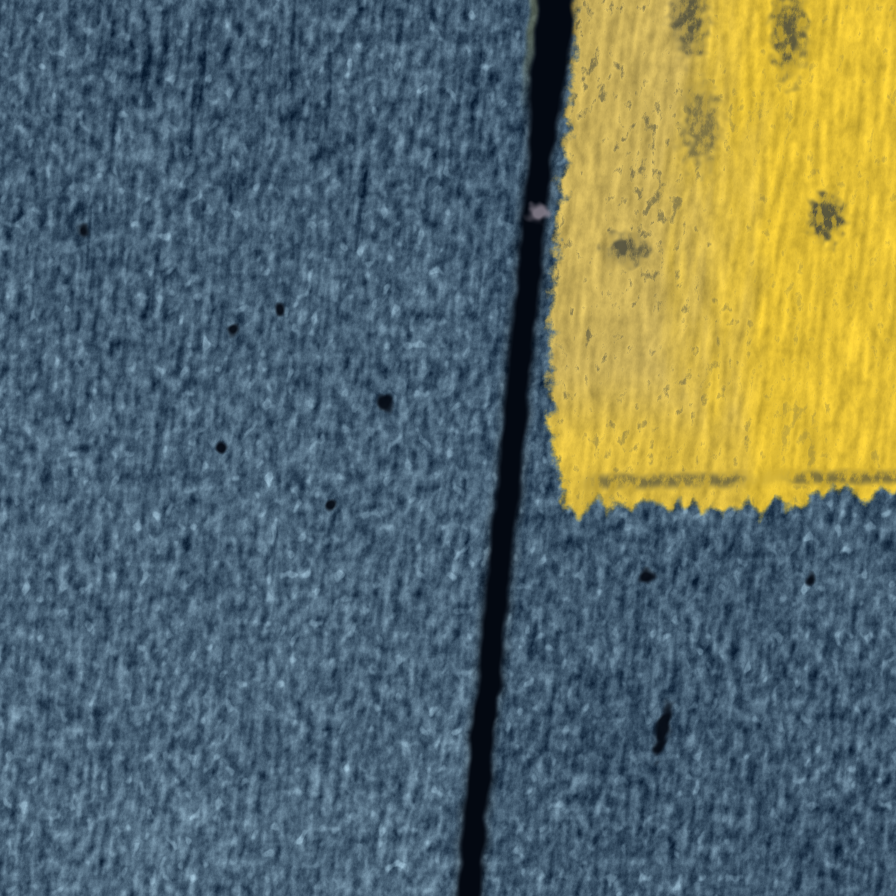
Write a WebGL 1 fragment shader that draws this texture.

```glsl
precision highp float;
// Brushed blue-grey concrete split by a dark joint, with a worn yellow paint block at upper right.
uniform vec2 u_resolution;

#define LEAN 0.098
#define GRAIN_FREQ 84.0
#define STREAK_FREQ 105.0
#define GRAIN_GAIN 0.88
#define STREAK_GAIN 0.46
#define EDGE 0.0042
#define CONCRETE_DARK vec3(0.11, 0.19, 0.27)
#define CONCRETE_LIGHT vec3(0.52, 0.64, 0.72)
#define PAINT_FRESH vec3(0.89, 0.75, 0.22)
#define PAINT_WORN vec3(0.79, 0.69, 0.36)
#define DIRT vec3(0.29, 0.29, 0.24)
#define JOINT vec3(0.01, 0.03, 0.065)

vec2 gradient(vec2 cell) {
  vec3 h = fract(cell.xyx * vec3(0.1031, 0.1030, 0.0973));
  h += dot(h, h.yzx + 33.33);
  return fract((h.xx + h.yz) * h.zy) * 2.0 - 1.0;
}

float noise(vec2 p) {
  vec2 i = floor(p), f = fract(p);
  vec2 u = f * f * f * (f * (f * 6.0 - 15.0) + 10.0);
  float a = dot(gradient(i), f);
  float b = dot(gradient(i + vec2(1, 0)), f - vec2(1, 0));
  float c = dot(gradient(i + vec2(0, 1)), f - vec2(0, 1));
  float d = dot(gradient(i + vec2(1, 1)), f - vec2(1, 1));
  return mix(mix(a, b, u.x), mix(c, d, u.x), u.y);
}

float fbm(vec2 p) {
  float sum = 0.0, amp = 0.6;
  for (int k = 0; k < 4; k++) {
    sum += amp * noise(p);
    p = p * 2.03 + 17.3;
    amp *= 0.55;
  }
  return sum;
}

// Soft ragged spot: 1 at the centre, 0 outside.
float spot(vec2 p, vec2 centre, vec2 radius) {
  float d = length((p - centre) / radius) + 0.8 * noise(p * 95.0);
  return 1.0 - smoothstep(0.35, 1.3, d);
}

float pits(vec2 p) {
  vec2 r = vec2(0.0075, 0.009);
  float m = spot(p, vec2(0.430, 0.551), r * 1.3);
  m = max(m, spot(p, vec2(0.313, 0.655), r * 0.8));
  m = max(m, spot(p, vec2(0.260, 0.632), r * 0.9));
  m = max(m, spot(p, vec2(0.247, 0.501), r * 0.8));
  m = max(m, spot(p, vec2(0.092, 0.743), r));
  m = max(m, spot(p, vec2(0.370, 0.436), r * 0.8));
  m = max(m, spot(p, vec2(0.722, 0.357), r * vec2(1.3, 0.9)));
  m = max(m, spot(p, vec2(0.905, 0.353), r * 0.8));
  vec2 slit = vec2(p.x - 0.22 * (p.y - 0.186), p.y);
  return max(m, spot(slit, vec2(0.739, 0.186), vec2(0.009, 0.032)));
}

vec3 concrete(vec2 p, vec2 brushed, float jointX) {
  float grain = fbm(vec2(brushed.x, brushed.y * 0.8) * GRAIN_FREQ);
  float streak = noise(brushed * vec2(STREAK_FREQ, 27.0))
               + 0.6 * noise(brushed * vec2(STREAK_FREQ * 1.8, 50.0) + 9.0);
  float patches = fbm(p * 8.0 + 4.0);
  float right = smoothstep(-0.01, 0.02, p.x - jointX);
  float tone = 0.395 + GRAIN_GAIN * grain + STREAK_GAIN * streak + 0.20 * patches;
  tone += 0.12 * (0.5 - p.y) * (1.0 - right) - 0.07 * right;
  float fleck = smoothstep(0.16, 0.45, noise(brushed * vec2(92.0, 74.0) + 31.0));
  tone += 0.32 * fleck * (1.0 + patches);
  float groove = smoothstep(0.24, 0.5, noise(brushed * vec2(80.0, 6.0) + 52.0));
  tone -= 0.28 * groove * smoothstep(0.15, 0.75, p.y);
  vec3 col = mix(CONCRETE_DARK, CONCRETE_LIGHT, clamp(tone, -0.2, 1.3));
  return mix(col, JOINT, 0.92 * pits(p));
}

vec3 paint(vec2 p, vec2 brushed) {
  float fresh = smoothstep(0.72, 0.87, p.x + 0.10 * fbm(brushed * vec2(24.0, 6.0)));
  fresh = max(fresh, 0.7 * (1.0 - smoothstep(0.49, 0.60, p.y)));
  vec3 col = mix(PAINT_WORN, PAINT_FRESH, fresh);
  float streak = noise(brushed * vec2(115.0, 17.0) + 6.0);
  float grain = fbm(brushed * vec2(95.0, 60.0) + 13.0);
  col *= 1.0 + 0.26 * streak + 0.26 * grain;

  // Ground-in dirt: broken stains, fine speckle and a scraped band near the lower edge.
  float stain = spot(p, vec2(0.922, 0.757), vec2(0.021, 0.028));
  stain = max(stain, 0.8 * spot(p, vec2(0.700, 0.722), vec2(0.028, 0.018)));
  stain = max(stain, 0.8 * spot(p, vec2(0.770, 0.980), vec2(0.022, 0.045)));
  stain = max(stain, 0.8 * spot(p, vec2(0.880, 0.965), vec2(0.022, 0.055)));
  stain = max(stain, 0.6 * spot(p, vec2(0.782, 0.860), vec2(0.024, 0.050)));
  float broken = smoothstep(-0.28, 0.22, grain + 0.4 * streak);
  float speckle = smoothstep(0.10, 0.42, grain + 0.3 * noise(p * 13.0));
  float wear = mix(0.60, 0.30, fresh);
  float bandY = 0.463 + 0.025 * (p.x - 0.75) + 0.008 * noise(p * vec2(35.0, 9.0));
  float band = 1.0 - smoothstep(0.001, 0.013, abs(p.y - bandY));
  band *= smoothstep(0.64, 0.68, p.x) * smoothstep(-0.4, 0.2, grain + 0.5 * streak);
  band *= 1.0 - 0.8 * spot(p, vec2(0.855, 0.463), vec2(0.035, 0.05));
  float dirt = max(max(stain * (0.25 + 0.85 * broken), speckle * wear), 0.7 * band);
  return mix(col, DIRT, clamp(dirt, 0.0, 0.9));
}

void main() {
  vec2 p = gl_FragCoord.xy / u_resolution;
  vec2 brushed = vec2(p.x - LEAN * p.y, p.y);
  float jointX = 0.522 + LEAN * p.y + 0.005 * noise(vec2(3.0, p.y * 14.0));
  vec3 col = concrete(p, brushed, jointX);

  // Paint block with a chipped left side and a bristled lower edge.
  float ragged = fbm(p * 52.0 + 2.0);
  float leftX = 0.612 + 0.026 * smoothstep(0.60, 1.0, p.y)
              + 0.018 * (1.0 - smoothstep(0.43, 0.52, p.y)) + 0.024 * ragged;
  float bottomY = 0.434 + 0.06 * max(p.x - 0.82, 0.0)
                + 0.028 * noise(brushed * vec2(75.0, 8.0)) + 0.018 * ragged;
  float cover = smoothstep(-EDGE, EDGE * 2.0, p.x - leftX)
              * smoothstep(-EDGE, EDGE * 2.0, p.y - bottomY);
  col = mix(col, paint(p, brushed), cover);

  // Joint, its soft shadow, and a thin olive rim at the top.
  float halfWidth = 0.0125 + 0.007 * smoothstep(0.82, 0.93, p.y) + 0.005 * noise(p * 42.0);
  float side = p.x - jointX;
  float gap = abs(side) - halfWidth;
  float rim = 1.0 - smoothstep(0.002, 0.010, abs(side + halfWidth + 0.004));
  col = mix(col, vec3(0.43, 0.46, 0.34), 0.6 * rim * smoothstep(0.86, 0.98, p.y));
  col *= 1.0 - 0.25 * (1.0 - smoothstep(0.0, 0.012, gap));
  col = mix(col, JOINT, 1.0 - smoothstep(-EDGE, EDGE, gap));
  float chip = spot(p, vec2(0.601, 0.762), vec2(0.013, 0.011));
  col = mix(col, vec3(0.58, 0.55, 0.60), 0.8 * chip);

  gl_FragColor = vec4(clamp(col, 0.0, 1.0), 1.0);
}
```
